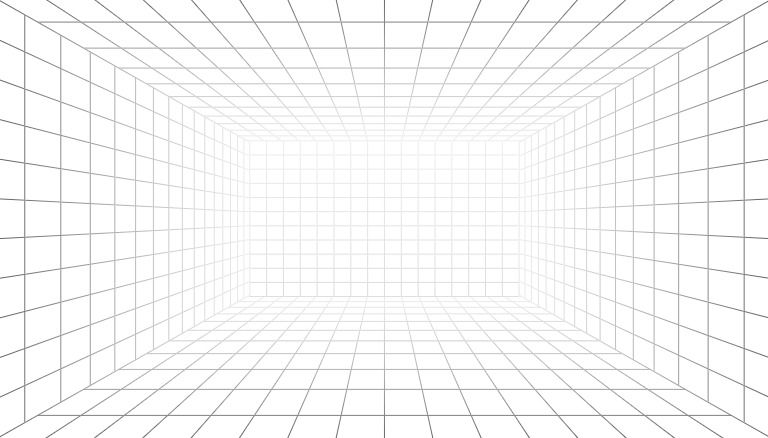
Give the GLSL for this background, as a Shadertoy shader.

```glsl
// An empty white room in one-point perspective, ruled with a thin grey grid.
// Each wall maps to its own ruled coordinates; distances to the nearest rules
// are measured in canvas widths, and the ink fades toward the far wall.

const vec2 FAR_WALL = vec2(0.1754, 0.1014); // half size of the far wall
const float CORNER_SLOPE = 0.567;           // rise of the room's corner edges

// Distance from a coordinate to the nearest integer
float toRule(float v) {
    return abs(fract(v + 0.5) - 0.5);
}

// Distances to the rules of a receding wall: x = converging, y = crosswise
vec2 wallRules(float across, float outward, float spacing, float offset,
               float farEdge, float depthStep) {
    float slope = across / outward;
    float converging = toRule(slope / spacing + offset) * spacing
                     * outward / sqrt(1.0 + slope * slope);
    // Equal steps in depth are equal steps in the inverse distance
    float depth = (1.0 - farEdge / outward) / depthStep;
    float crosswise = toRule(depth) * depthStep * outward * outward / farEdge;
    return vec2(converging, crosswise);
}

// Box-filtered coverage of a thin line
float lineCoverage(float dist, float pixel) {
    float width = 1.0 / 768.0;
    return clamp((0.5 * (width + pixel) - dist) / pixel,
                 0.0, min(1.0, width / pixel));
}

void mainImage(out vec4 fragColor, in vec2 fragCoord) {
    float pixel = 1.0 / iResolution.x;
    vec2 p = (fragCoord - 0.5006 * iResolution.xy) * pixel;
    vec2 a = abs(p);
    vec2 reach = a / FAR_WALL;
    float nearness = max(reach.x, reach.y);

    vec2 rules;
    float ink;
    if (nearness < 1.0) {
        // Far wall: 16 by 11 cells, slightly darker toward the floor
        vec2 cell = FAR_WALL / vec2(8.0, 5.5);
        rules = vec2(toRule(p.x / cell.x), toRule(p.y / cell.y + 0.5)) * cell;
        ink = mix(0.14, 0.07, 0.5 + 0.5 * p.y / FAR_WALL.y);
    } else {
        if (a.y < CORNER_SLOPE * a.x) {
            // Side walls
            rules = wallRules(p.y, a.x, CORNER_SLOPE / 5.5, 0.5,
                              FAR_WALL.x, 0.0417);
        } else {
            // Floor and ceiling
            rules = wallRules(p.x, a.y, 0.125 / CORNER_SLOPE, 0.0,
                              FAR_WALL.y, 0.0604);
        }
        ink = 0.08 + 0.52 * pow(clamp((nearness - 1.0) / 1.8, 0.0, 1.0), 1.3);
    }

    float grid = max(lineCoverage(rules.x, pixel), lineCoverage(rules.y, pixel));
    fragColor = vec4(vec3(1.0 - ink * grid), 1.0);
}
```
